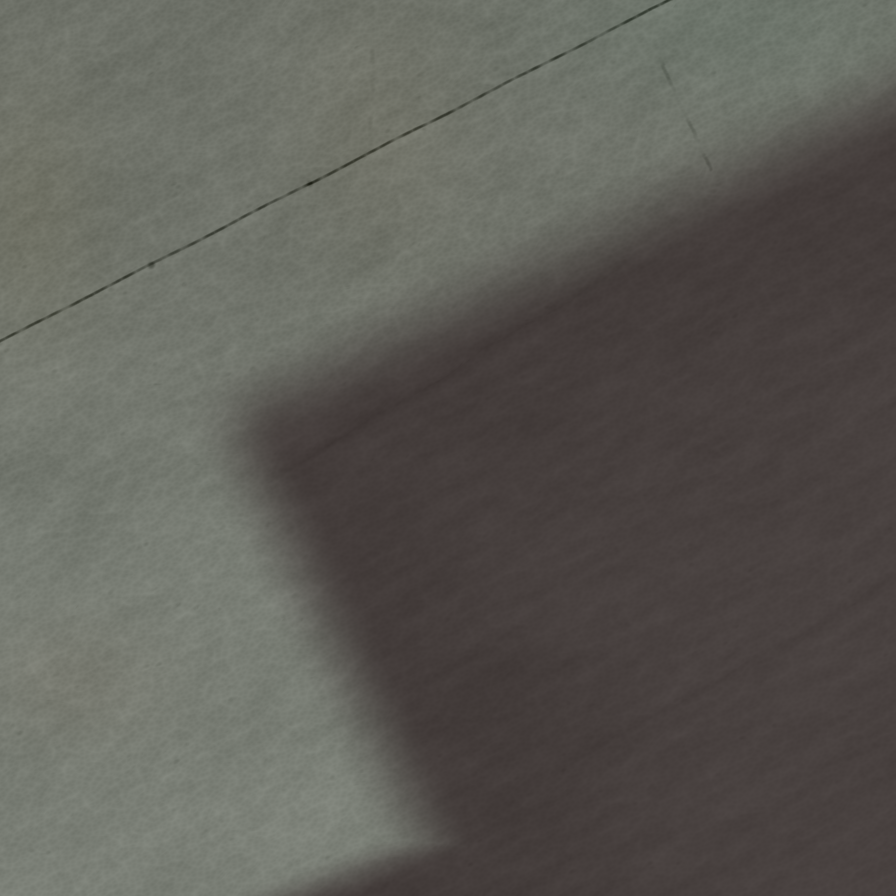
A WebGL 1 fragment shader for this texture:

```glsl
precision highp float;
// Worn concrete slab in dim light, crossed by a thin diagonal joint and a soft
// angular shadow. Half-plane distances shape the shadow, while layered sines and
// stretched cellular noise give the mottling, streaks, grain and pits.

uniform vec2 u_resolution;

vec2 hash2(vec2 p) {
  vec3 q = fract(p.xyx * vec3(0.1031, 0.1030, 0.0973));
  q += dot(q, q.yzx + 33.33);
  return fract((q.xx + q.yz) * q.zy);
}

// Distance to the nearest scattered point, one per cell.
float cellular(vec2 p) {
  vec2 cell = floor(p), f = fract(p);
  float nearest = 2.0;
  for (int j = -1; j <= 1; j++) {
    for (int i = -1; i <= 1; i++) {
      vec2 o = vec2(float(i), float(j));
      vec2 d = o + hash2(cell + o + 70.0) - f;
      nearest = min(nearest, dot(d, d));
    }
  }
  return sqrt(nearest);
}

// Warped sines for broad, cloudy stains, roughly -1 to 1.
float stains(vec2 p) {
  float sum = 0.0, amp = 0.5;
  for (int i = 0; i < 5; i++) {
    p += 0.6 * sin(p.yx * 1.3 + float(i) * 1.9);
    sum += amp * sin(p.x + 0.7) * sin(p.y + 1.1);
    p = mat2(0.8, 0.6, -0.6, 0.8) * p * 1.9;
    amp *= 0.62;
  }
  return sum;
}

float segment(vec2 p, vec2 a, vec2 b) {
  vec2 ab = b - a;
  return length(p - a - ab * clamp(dot(p - a, ab) / dot(ab, ab), 0.0, 1.0));
}

float spot(vec2 p, vec2 center, vec2 size) {
  vec2 d = (p - center) / size;
  return exp(-dot(d, d));
}

void main() {
  vec2 uv = gl_FragCoord.xy / u_resolution;
  // Axes along and across the brushed direction of the slab.
  vec2 brushed = vec2(dot(uv, vec2(0.89, 0.456)), dot(uv, vec2(-0.456, 0.89)));

  float cloud = stains(brushed * vec2(11.0, 21.0));
  float blotch = stains(brushed * vec2(37.0, 62.0) + 4.0);
  float streak = cellular(brushed * vec2(9.0, 65.0)) - 0.5;
  float mottle = cellular(brushed * vec2(45.0, 85.0) + 0.6 * blotch) - 0.5;
  float grain = cellular(brushed * vec2(150.0, 210.0)) - 0.5;

  // Shadow: a corner of two half-planes, plus a sliver rising from the bottom.
  vec2 q = uv + 0.005 * vec2(cloud, -cloud);
  float top = (0.53 + 0.484 * (q.x - 0.267) - q.y) * 0.90;
  float side = (q.x - 0.258 - 0.47 * (0.53 - q.y)) * 0.905;
  float base = (0.060 + 0.40 * (q.x - 0.48) - q.y) * 0.93;
  float shadow = smoothstep(-0.072, 0.052, top) * smoothstep(-0.060, 0.052, side);
  shadow = max(shadow, smoothstep(-0.030, 0.028, base));

  // Lit concrete: cooler and brighter lower left, warm stains upper left.
  vec3 lit = mix(vec3(0.475, 0.492, 0.457), vec3(0.440, 0.453, 0.418),
                 smoothstep(0.35, 0.80, uv.y));
  lit += vec3(0.008, 0.001, -0.012) * spot(uv, vec2(0.03, 0.76), vec2(0.08, 0.14));
  lit += vec3(0.008, 0.001, -0.006) * spot(uv, vec2(0.42, 0.85), vec2(0.10, 0.14));
  lit += vec3(0.000, 0.018, 0.014) * spot(uv, vec2(0.82, 0.98), vec2(0.22, 0.10));
  lit += vec3(0.010, 0.000, -0.004) * spot(uv, vec2(0.08, 0.24), vec2(0.10, 0.07));
  lit += 0.016 * spot(uv, vec2(0.30, 0.10), vec2(0.16, 0.12));
  lit -= 0.024 * spot(uv, vec2(0.0, 0.46), vec2(0.10, 0.05));
  lit += 0.018 * cloud + 0.012 * blotch + 0.020 * streak + 0.030 * mottle;

  // Shaded concrete: purplish brown, slightly lighter toward the lower right.
  float depth = smoothstep(0.06, 0.38, min(top, side));
  vec3 shade = mix(vec3(0.269, 0.241, 0.234), vec3(0.288, 0.260, 0.253), depth);
  shade += 0.007 * cloud + 0.006 * blotch + 0.018 * streak + 0.013 * mottle;
  shade -= 0.012 * spot(uv, vec2(0.54, 0.24), vec2(0.08, 0.05));
  vec2 rough = uv + 0.003 * vec2(-blotch, blotch);
  float scuff = segment(rough, vec2(0.29, 0.455), vec2(0.70, 0.705));
  float lowerScuff = segment(rough, vec2(0.62, 0.14), vec2(0.98, 0.34));
  shade -= 0.020 * exp(-scuff * 190.0) + 0.014 * exp(-lowerScuff * 150.0);

  vec3 color = mix(lit, shade, shadow);
  color += grain * mix(0.036, 0.015, shadow);

  // Sparse short scratches and pits, drawn out along the brushing.
  vec2 pitGrid = brushed * vec2(28.0, 46.0);
  float pit = 1.0 - smoothstep(0.02, 0.16, cellular(pitGrid));
  color -= 0.035 * pit * smoothstep(0.1, 0.6, blotch) * (1.0 - 0.6 * shadow);

  // Thin diagonal joint: almost straight, broken into dark and faint lengths.
  float wobble = 0.0004 * sin(uv.x * 47.0) + 0.0005 * blotch;
  float joint = (uv.y - 0.619 - 0.510 * uv.x - wobble) * 0.89;
  float wear = smoothstep(0.15, 0.75, cellular(vec2(brushed.x * 55.0, 3.5)));
  float line = 1.0 - smoothstep(0.0003, 0.0026, abs(joint));
  color -= line * mix(0.23, 0.07, wear);
  color += 0.018 * exp(-pow((joint + 0.005) / 0.003, 2.0));
  color -= 0.14 * (1.0 - smoothstep(0.001, 0.006, length(uv - vec2(0.169, 0.704))));
  color -= 0.09 * (1.0 - smoothstep(0.001, 0.005, length(uv - vec2(0.346, 0.795))));

  // Two faint hairline cracks, fading in and out.
  float bend = 0.0025 * blotch;
  float crack = segment(uv + vec2(bend, 0.0), vec2(0.735, 0.935), vec2(0.794, 0.811));
  float oldCrack = segment(uv + vec2(bend, 0.0), vec2(0.416, 1.0), vec2(0.414, 0.84));
  float gaps = 0.55 + 0.45 * sin(uv.y * 140.0 + 3.0 * cloud);
  color -= 0.065 * gaps * (1.0 - smoothstep(0.0003, 0.0035, crack));
  color -= 0.022 * gaps * (1.0 - smoothstep(0.0003, 0.004, oldCrack));

  gl_FragColor = vec4(clamp(color, 0.0, 1.0), 1.0);
}
```
